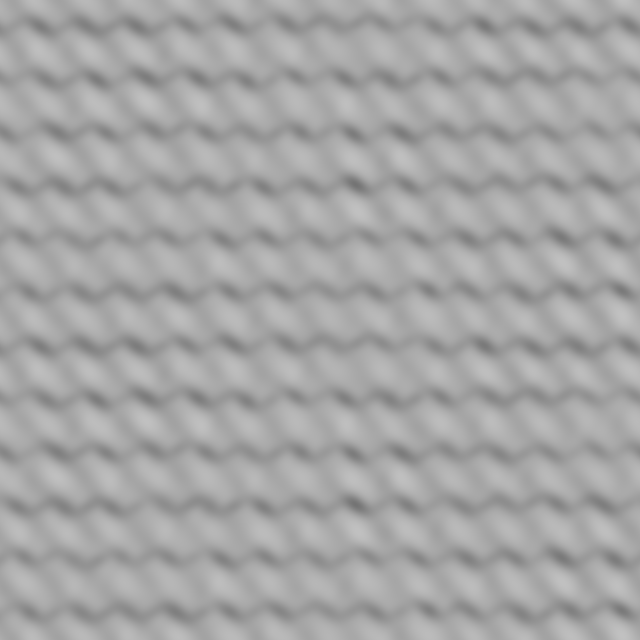
Give the GLSL for this texture map, as a WebGL 2 fragment shader.

```glsl
#version 300 es
precision highp float;
// Soft grey woven cloth: slanted dark stitches joined into wavy rows, with pale folds between.

uniform vec2 u_resolution;
out vec4 fragColor;

const float TAU = 6.2831853;

// Layout: the lattice leans by LEAN columns over the full height.
const float COLUMNS = 13.0;
const float ROWS = 12.0;
const float LEAN = 2.0;
const float WEAR_ROWS = 6.0;              // rows before the wear repeats
const vec2 STITCH_CENTRE = vec2(0.72, 0.53);
const vec2 JITTER = vec2(0.13, 0.09);     // in cells

// Soft strokes: offset from the stitch, direction, and (length, width) spread.
const vec2 STITCH_DIR = vec2(0.83, -0.56);
const vec2 STITCH_SIZE = vec2(0.0185, 0.0094);
const vec2 LINK_OFFSET = vec2(0.0385, 0.0);
const vec2 LINK_DIR = vec2(0.88, 0.47);
const vec2 LINK_SIZE = vec2(0.0140, 0.0078);
const vec2 GROOVE_OFFSET = vec2(0.0450, -0.0420);
const vec2 GROOVE_DIR = vec2(0.66, -0.75);
const vec2 GROOVE_SIZE = vec2(0.0200, 0.0110);
const vec2 FOLD_OFFSET = vec2(0.0010, -0.0400);
const vec2 FOLD_DIR = vec2(0.70, -0.71);
const vec2 FOLD_SIZE = vec2(0.0240, 0.0145);

// Tones
const float CLOTH_GREY = 0.668;
const float STITCH_SHADE = -0.190;
const float LINK_SHADE = -0.075;
const float GROOVE_SHADE = -0.045;
const float FOLD_LIGHT = 0.080;
const float MOTTLE = 0.006;

vec2 hash2(vec2 cell) {
    vec3 q = fract(vec3(cell.xyx) * vec3(0.1031, 0.1030, 0.0973));
    q += dot(q, q.yzx + 33.33);
    return fract((q.xx + q.yz) * q.zy);
}

// Soft elongated blob aligned with a unit direction.
float stroke(vec2 d, vec2 dir, vec2 size) {
    vec2 along = vec2(dot(d, dir), dot(d, vec2(-dir.y, dir.x))) / size;
    return exp(-0.5 * dot(along, along));
}

// Broad patches of stronger and weaker relief, wrapping on both axes.
float relief(vec2 p) {
    float a = sin(TAU * (p.x + 2.0 * p.y) + 1.3);
    float b = sin(TAU * (2.0 * p.x - 2.0 * p.y) + 3.9);
    float c = sin(TAU * (3.0 * p.x + 2.0 * p.y) + 0.6);
    return 0.86 + 0.08 * a + 0.08 * b + 0.06 * c;
}

// Tone added by one stitch and the strokes around it.
float stitchTone(vec2 p, vec2 cell) {
    // Identify cells so that wear wraps along the leaning lattice.
    float block = floor(cell.y / WEAR_ROWS);
    vec2 id = vec2(mod(cell.x - block * LEAN * WEAR_ROWS / ROWS, COLUMNS),
                   mod(cell.y, WEAR_ROWS));
    vec2 shift = hash2(id + 3.7) - 0.5;
    vec2 wear = hash2(id + 41.3);

    vec2 centre;
    centre.y = (cell.y + STITCH_CENTRE.y) / ROWS;
    centre.x = (cell.x + STITCH_CENTRE.x - LEAN * centre.y) / COLUMNS;
    centre += shift * JITTER / vec2(COLUMNS, ROWS);
    vec2 d = p - centre;

    float strength = relief(centre) * mix(0.80, 1.12, wear.x);
    float spread = mix(0.92, 1.10, wear.y);
    float tone = STITCH_SHADE * strength * stroke(d, STITCH_DIR, STITCH_SIZE * spread);
    tone += LINK_SHADE * mix(0.6, 1.3, wear.y) * stroke(d - LINK_OFFSET, LINK_DIR, LINK_SIZE);
    tone += GROOVE_SHADE * strength * stroke(d - GROOVE_OFFSET, GROOVE_DIR, GROOVE_SIZE);
    tone += FOLD_LIGHT * strength * stroke(d - FOLD_OFFSET, FOLD_DIR, FOLD_SIZE);
    return tone;
}

void main() {
    vec2 p = gl_FragCoord.xy / u_resolution;
    vec2 home = floor(vec2(COLUMNS * p.x + LEAN * p.y, ROWS * p.y));

    // Gather the neighbouring stitches.
    float grey = CLOTH_GREY;
    for (int j = -1; j <= 1; j++) {
        for (int i = -1; i <= 1; i++) {
            grey += stitchTone(p, home + vec2(i, j));
        }
    }

    // Faint mottling of the fibres.
    grey += MOTTLE * sin(TAU * (17.0 * p.x + 6.0 * p.y) + 2.0 * sin(TAU * (5.0 * p.x - 8.0 * p.y)));

    fragColor = vec4(vec3(clamp(grey, 0.0, 1.0)), 1.0);
}
```
